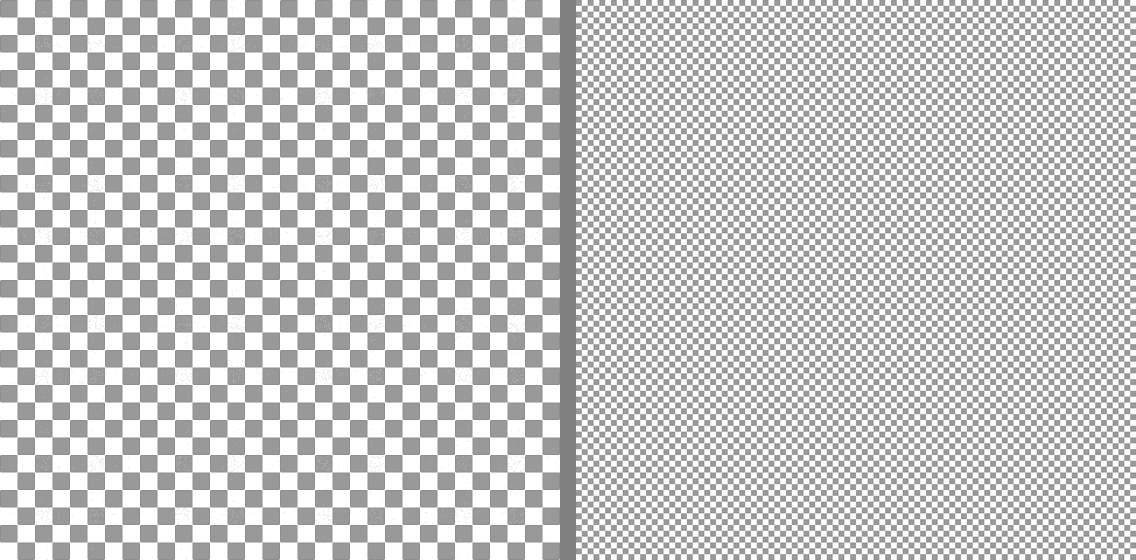
Left: one tile. Right: repeated 3 by 3.
Give the GLSL for this pattern, as a Shadertoy shader.

```glsl
const float CELLS = 32.0;        // squares per side, two per repeat
const float GRAINS = 512.0;      // speckles per side
const float CORNER_RADIUS = 0.09;
const float RIM_WIDTH = 0.0625;

const vec3 WHITE = vec3(1.0);
const vec3 WHITE_SPECK = vec3(0.94);
const vec3 GRAY = vec3(0.60);
const vec3 GRAY_RIM = vec3(0.56);
const vec3 GRAY_SPECK = vec3(0.65);

float hash(uvec2 p) {
    uint h = p.x * 1597u + p.y * 51749u + 977u;
    h = (h ^ (h >> 15)) * 73244475u;
    h = (h ^ (h >> 13)) * 73244475u;
    h ^= h >> 16;
    return float(h & 65535u) / 65535.0;
}

// Value noise that wraps after the given period
float wrappedNoise(vec2 p, float period) {
    vec2 i = floor(p);
    vec2 f = smoothstep(0.0, 1.0, p - i);
    uvec2 a = uvec2(mod(i, period));
    uvec2 b = uvec2(mod(i + 1.0, period));
    float low = mix(hash(a), hash(uvec2(b.x, a.y)), f.x);
    float high = mix(hash(uvec2(a.x, b.y)), hash(b), f.x);
    return mix(low, high, f.y);
}

float roundedSquare(vec2 p, float halfSize, float radius) {
    vec2 q = abs(p) - halfSize + radius;
    return length(max(q, 0.0)) + min(max(q.x, q.y), 0.0) - radius;
}

// Signed distance to the gray squares, negative inside
float checkerDistance(vec2 cell, vec2 p, float radius) {
    bool isGray = mod(cell.x + cell.y, 2.0) > 0.5;
    float gap = 0.5 - max(abs(p.x), abs(p.y));
    return isGray ? roundedSquare(p, 0.5, radius) : gap;
}

// Two rows and columns in eight are worn, most where they cross
float wearAmount(vec2 cell) {
    vec2 offset = abs(abs(mod(cell, 8.0) - 3.5) - 1.5);
    vec2 worn = 1.0 - step(0.5, offset);
    return 0.3 * max(worn.x, worn.y) + 0.7 * worn.x * worn.y;
}

void mainImage(out vec4 fragColor, in vec2 fragCoord) {
    vec2 uv = fragCoord / iResolution.xy;
    vec2 grid = uv * CELLS;
    vec2 cell = floor(grid);
    float pixel = CELLS / min(iResolution.x, iResolution.y);

    // Squares with a darker rim
    float d = checkerDistance(cell, grid - cell - 0.5, CORNER_RADIUS);
    float fill = clamp(0.5 - d / pixel, 0.0, 1.0);
    float rim = clamp(0.5 + (d + RIM_WIDTH) / pixel, 0.0, 1.0);

    // Fine speckle in the worn cells
    float grain = wrappedNoise(uv * GRAINS - 0.5, GRAINS);
    float threshold = 1.0 - 0.35 * wearAmount(cell);
    float speck = smoothstep(threshold - 0.02, threshold + 0.02, grain);
    speck *= step(0.001, wearAmount(cell));

    vec3 light = mix(WHITE, WHITE_SPECK, speck);
    vec3 dark = mix(mix(GRAY, GRAY_SPECK, speck), GRAY_RIM, rim);
    fragColor = vec4(mix(light, dark, fill), 1.0);
}
```
